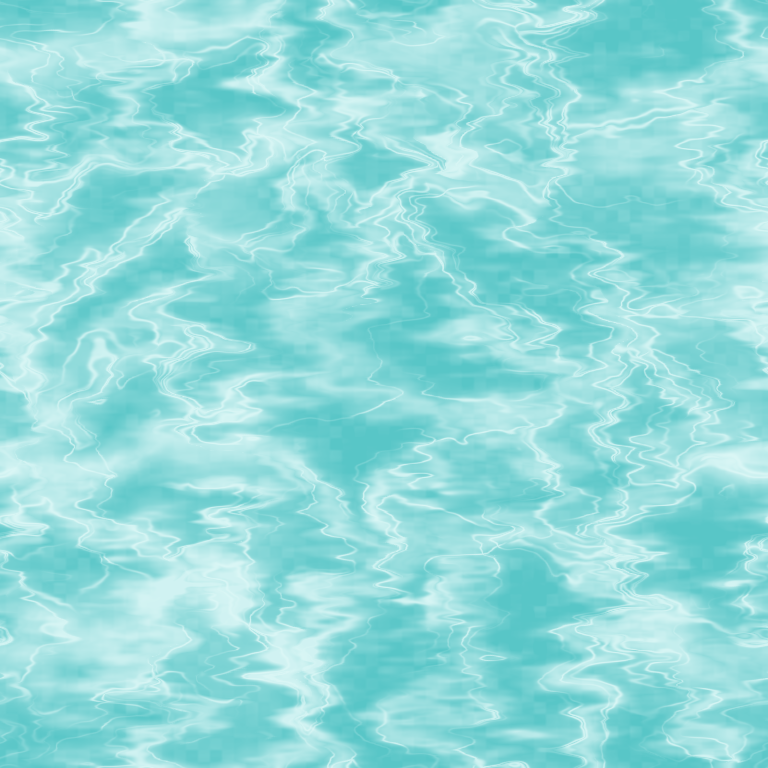
This texture is drawn by a Shadertoy shader. Its source:

```glsl
// Sunlit pool water over a faint mosaic floor, tiling in both directions.
// Cellular borders give soft pale bands; a sheared domain frays them
// sideways, and thin jagged caustic threads wander along and around them.

const float PI = 3.14159;
const vec3 DEEP = vec3(0.345, 0.775, 0.780);
const vec3 PALE = vec3(0.815, 0.950, 0.948);
const vec3 GLINT = vec3(0.865, 0.970, 0.965);

const vec2 POOL_CELLS = vec2(6.0, 5.0);    // light cells across the canvas
const vec2 RIPPLE_FREQ = vec2(9.0, 42.0);  // flat ripples that shear the light
const vec2 RIPPLE_AMOUNT = vec2(0.066, 0.024);
const float BEND_AMOUNT = 0.12;            // slow bending of the cells
const float FEATHER = 0.075;               // extra sideways smear of the haze
const float HAZE_FALLOFF = 3.2;
const float HAZE_GAIN = 1.32;
const float HAZE_OFFSET = -0.065;
const float THREAD_WIDTH = 0.017;
const float FLANK_WIDTH = 0.032;           // threads that flank the bands
const float TILE_COUNT = 64.0;             // even, so the checks wrap
const float TILE_CONTRAST = 0.13;
const float CHECK_CONTRAST = 0.022;

vec2 hash2(vec2 cell, float seed) {
    vec3 q = fract(cell.xyx * vec3(0.1031, 0.1030, 0.0973) + seed * 0.317);
    q += dot(q, q.yzx + 33.33);
    return fract((q.xx + q.yz) * q.zy);
}

// Wrapping value noise; softness 0.5 is smooth, small values give flat tiles
float latticeNoise(vec2 uv, vec2 freq, float softness, float seed) {
    vec2 p = uv * freq;
    vec2 cell = floor(p);
    vec2 f = smoothstep(0.5 - softness, 0.5 + softness, p - cell);
    vec2 a = mod(cell, freq);
    vec2 b = mod(cell + 1.0, freq);
    float low = mix(hash2(a, seed).x, hash2(vec2(b.x, a.y), seed).x, f.x);
    float high = mix(hash2(vec2(a.x, b.y), seed).x, hash2(b, seed).x, f.x);
    return mix(low, high, f.y);
}

// Three octaves, centred on zero, roughly -1 to 1
float layeredNoise(vec2 uv, vec2 freq, float seed) {
    float sum = 0.0;
    float weight = 0.57;
    for (int i = 0; i < 3; i++) {
        sum += weight * (2.0 * latticeNoise(uv, freq, 0.5, seed) - 1.0);
        freq *= 2.0;
        weight *= 0.5;
        seed += 1.7;
    }
    return sum;
}

// Wrapping cellular noise: second nearest minus nearest distance
float cellBorder(vec2 uv, vec2 cells, float seed) {
    vec2 p = uv * cells;
    vec2 home = floor(p);
    float nearest = 9.0;
    float second = 9.0;
    for (int y = -1; y <= 1; y++) {
        for (int x = -1; x <= 1; x++) {
            vec2 cell = home + vec2(x, y);
            vec2 point = cell + hash2(mod(cell, cells), seed);
            float d = length(point - p);
            second = min(second, max(nearest, d));
            nearest = min(nearest, d);
        }
    }
    return second - nearest;
}

// Bright line where value is zero, never thinner than the sampling
float thread(float value, float width) {
    float w = max(width, 0.75 * fwidth(value));
    return exp(-value * value / (w * w)) * min(1.0, 1.8 * width / w);
}

void mainImage(out vec4 fragColor, in vec2 fragCoord) {
    vec2 uv = fragCoord / iResolution.xy;

    // Water surface: slow bends plus flat, sideways ripples
    vec2 bend = vec2(layeredNoise(uv, vec2(4.0), 3.0),
                     layeredNoise(uv, vec2(4.0), 11.0));
    vec2 ripple = vec2(layeredNoise(uv, RIPPLE_FREQ, 21.0),
                       layeredNoise(uv, vec2(17.0, 20.0), 31.0));
    vec2 water = uv + BEND_AMOUNT * bend + RIPPLE_AMOUNT * ripple;

    // Broad haze of light around the cell borders, with fine flat streaks
    float streak = layeredNoise(uv, vec2(10.0, 46.0), 41.0);
    float grain = layeredNoise(water, vec2(16.0, 26.0), 47.0);
    float patches = layeredNoise(uv, vec2(3.0), 51.0);
    float border = cellBorder(water + vec2(FEATHER * streak, 0.0), POOL_CELLS, 5.0);
    float haze = HAZE_GAIN * exp(-HAZE_FALLOFF * sqrt(border * border + 0.03));
    haze = haze * (1.0 + 0.6 * patches + 0.4 * grain) + 0.12 * streak + HAZE_OFFSET;

    // Thin caustic threads: some flank the bands, some roam freely
    float ridge = cellBorder(water, POOL_CELLS, 5.0);
    float threads = 0.0;
    for (int i = 0; i < 3; i++) {
        float seed = 61.0 + 9.0 * float(i);
        float contour = layeredNoise(water, vec2(7.0, 6.0), seed);
        float fade = layeredNoise(uv, vec2(7.0), seed + 4.0);
        float roaming = smoothstep(-0.1, 0.3, fade) * thread(contour, THREAD_WIDTH);
        float flank = thread(ridge - 0.10 + 0.6 * contour, FLANK_WIDTH);
        flank *= smoothstep(0.15, -0.25, fade);
        threads = max(threads, max(roaming, flank));
    }
    threads *= 0.20 + 0.60 * smoothstep(0.08, 0.5, haze);

    // Mosaic floor, clearest where the water is deep
    float tile = latticeNoise(uv, vec2(TILE_COUNT), 0.14, 91.0) - 0.5;
    vec2 wave = cos(PI * TILE_COUNT * uv);
    float check = clamp(4.0 * wave.x * wave.y, -1.0, 1.0);
    float mosaic = TILE_CONTRAST * tile + CHECK_CONTRAST * check;
    float light = haze + mosaic * (1.0 - 0.6 * clamp(haze, 0.0, 1.0));

    vec3 color = mix(DEEP, PALE, clamp(light, 0.0, 1.0));
    color = mix(color, GLINT, threads);
    fragColor = vec4(color, 1.0);
}
```
